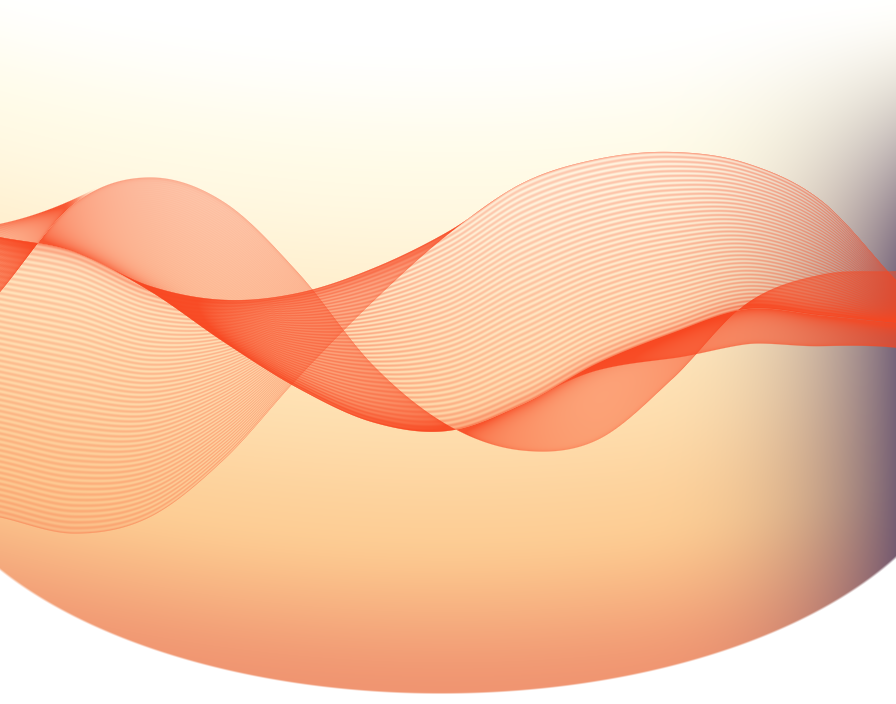
A Shadertoy shader for this background:

```glsl
const vec3 WHITE = vec3(1.0);
const vec3 CREAM = vec3(1.0, 0.985, 0.91);
const vec3 PEACH = vec3(1.0, 0.90, 0.73);
const vec3 APRICOT = vec3(0.99, 0.79, 0.56);
const vec3 SALMON = vec3(0.94, 0.58, 0.44);
const vec3 DUSK = vec3(0.33, 0.27, 0.42);
const vec3 RIBBON_RED = vec3(0.97, 0.27, 0.12);

const vec2 BOWL_CENTER = vec2(0.492, 0.401);
const vec2 BOWL_RADIUS = vec2(0.586, 0.386);
const float FOLD_WIDTH = 0.011;
const float FOLD_GLOW = 0.38;
const float OUTLINE_GLOW = 0.16;
const float TAU = 6.2831853;

// Evenly spaced spline knots: heights from the left to the right side
const int LAST = 12;
const float CREST[13] = float[13](0.585, 0.711, 0.748, 0.713, 0.612, 0.481, 0.396,
                                  0.360, 0.375, 0.461, 0.569, 0.610, 0.615);
const float SWELL[13] = float[13](0.265, 0.242, 0.265, 0.347, 0.464, 0.572, 0.667,
                                  0.740, 0.774, 0.784, 0.768, 0.715, 0.602);
const float UPPER_FOLD[13] = float[13](0.663, 0.642, 0.594, 0.574, 0.584, 0.619, 0.671,
                                       0.740, 0.774, 0.784, 0.768, 0.715, 0.602);
const float LOWER_FOLD[13] = float[13](0.663, 0.642, 0.587, 0.514, 0.448, 0.400, 0.388,
                                       0.426, 0.484, 0.527, 0.561, 0.552, 0.541);

// Catmull-Rom curve with linearly extended ends
float spline(float knots[13], float x) {
    float s = clamp(x, 0.0, 1.0) * float(LAST);
    int i = min(int(s), LAST - 1);
    float t = s - float(i);
    float b = knots[i];
    float c = knots[i + 1];
    float a = i > 0 ? knots[max(i - 1, 0)] : 2.0 * b - c;
    float d = i < LAST - 1 ? knots[min(i + 2, LAST)] : 2.0 * c - b;
    return b + 0.5 * t * (c - a + t * (2.0 * a - 5.0 * b + 4.0 * c - d
         + t * (3.0 * (b - c) + d - a)));
}

vec3 backdrop(vec2 uv) {
    float h = uv.y - 0.35 * (uv.x - 0.5) * (uv.x - 0.5);
    vec3 col = mix(SALMON, APRICOT, smoothstep(0.0, 0.25, h));
    col = mix(col, PEACH, smoothstep(0.15, 0.52, h));
    col = mix(col, CREAM, smoothstep(0.42, 0.80, h));
    col = mix(col, WHITE, smoothstep(0.74, 0.95, h));
    float side = pow(clamp((uv.x - 0.68) / 0.33, 0.0, 1.0), 3.0);
    return mix(col, DUSK, 0.88 * side * (1.0 - smoothstep(0.55, 1.0, uv.y)));
}

// Opacity of a striped sheet between an outline and a fold; narrow parts are denser
float sheet(float y, float outline, float fold, float density, float softness,
            float lineCount, float contrast, float pixel) {
    float low = min(outline, fold);
    float high = max(outline, fold);
    float width = high - low;
    float inside = clamp((y - low) / pixel + 0.5, 0.0, 1.0)
                 * clamp((high - y) / pixel + 0.5, 0.0, 1.0);
    float across = (y - fold) / max(width, pixel);
    float linesPerPixel = lineCount * pixel / max(width, pixel);
    float visible = contrast * (1.0 - smoothstep(0.25, 0.75, linesPerPixel));
    float alpha = density / (width + softness);
    alpha *= 1.0 + visible * cos(TAU * across * lineCount);
    alpha += FOLD_GLOW * exp(-abs(y - fold) / FOLD_WIDTH);
    alpha += OUTLINE_GLOW * exp(-abs(y - outline) / 0.0025);
    return inside * min(alpha, 0.9);
}

void mainImage(out vec4 fragColor, in vec2 fragCoord) {
    vec2 uv = fragCoord / iResolution.xy;
    float x = uv.x;
    float y = uv.y;
    float pixel = 1.2 / iResolution.y;
    vec3 col = backdrop(uv);

    // Curves bounding the sheets
    float crest = spline(CREST, x);
    float swell = spline(SWELL, x);
    float upper = spline(UPPER_FOLD, x);
    float lower = spline(LOWER_FOLD, x);
    float tail = lower - 0.05 * smoothstep(0.60, 0.83, x) + 0.015 * smoothstep(0.85, 1.0, x);
    float shoulder = 0.682 + 0.27 * x + 1.9 * x * x;

    // Overlapping translucent sheets
    float veil = sheet(y, swell, upper, 0.07, 0.14, 50.0, 0.75, pixel);
    float body = sheet(y, upper, lower, 0.05, 0.02, 38.0, 0.75, pixel);
    float wave = sheet(y, crest, lower, 0.10, 0.14, 60.0, 0.12, pixel);
    float tip = sheet(y, tail, lower, 0.05, 0.04, 24.0, 0.25, pixel);
    float start = sheet(y, crest, shoulder, 0.05, 0.06, 30.0, 0.20, pixel);
    tip *= smoothstep(0.58, 0.66, x);
    start *= 1.0 - smoothstep(0.07, 0.11, x);
    float clear = (1.0 - veil) * (1.0 - body) * (1.0 - wave) * (1.0 - tip) * (1.0 - start);
    col = mix(RIBBON_RED, col, clear);

    // Rounded lower border
    vec2 bowl = vec2(x - BOWL_CENTER.x, min(y - BOWL_CENTER.y, 0.0)) / BOWL_RADIUS;
    float rim = length(bowl) - 1.0;
    float edge = pixel / BOWL_RADIUS.y;
    col = mix(col, WHITE, smoothstep(-edge, edge, rim));
    fragColor = vec4(col, 1.0);
}
```
